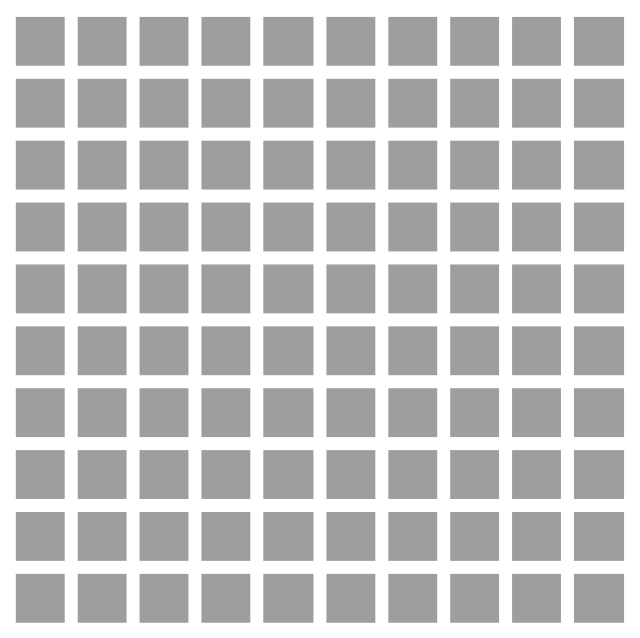
A WebGL 2 fragment shader for this pattern:

```glsl
#version 300 es
precision highp float;
// A ten by ten grid of flat grey squares on white.
// Each axis is folded into cells and box-filtered; columns come in two groups
// of five, the last column of each group being slightly wider.

#define COUNT 10.0
#define GROUP_COLUMNS 5.0
#define MARGIN vec2(0.0247, 0.0239)
#define PITCH vec2(0.09668, 0.0970)
#define SIDE vec2(0.0764, 0.0766)
#define EXTRA_WIDTH 0.00195
#define SQUARE_GREY vec3(0.62)
#define PAPER_WHITE vec3(1.0)

uniform vec2 u_resolution;
out vec4 fragColor;

// Index of the nearest cell, with cell borders in the middle of the gaps
float cellIndex(float x, float pitch, float side, float count) {
    return clamp(floor((x + 0.5 * (pitch - side)) / pitch), 0.0, count - 1.0);
}

// Share of a pixel at x covered by the span from 0 to size
float spanCoverage(float x, float size, float pixel) {
    float distanceOut = abs(x - 0.5 * size) - 0.5 * size;
    return clamp(0.5 - distanceOut / pixel, 0.0, 1.0);
}

void main() {
    vec2 pixel = 1.0 / u_resolution;
    vec2 p = gl_FragCoord.xy * pixel - MARGIN;

    // Columns: fold into groups, then into cells
    float groupPitch = GROUP_COLUMNS * PITCH.x + EXTRA_WIDTH;
    float halfGap = 0.5 * (PITCH.x - SIDE.x);
    float group = clamp(floor((p.x + halfGap) / groupPitch), 0.0, COUNT / GROUP_COLUMNS - 1.0);
    p.x -= group * groupPitch;
    float column = cellIndex(p.x, PITCH.x, SIDE.x, GROUP_COLUMNS);
    p.x -= column * PITCH.x;
    float width = SIDE.x + EXTRA_WIDTH * step(GROUP_COLUMNS - 1.5, column);

    // Rows: evenly spaced
    p.y -= PITCH.y * cellIndex(p.y, PITCH.y, SIDE.y, COUNT);

    float square = spanCoverage(p.x, width, pixel.x) * spanCoverage(p.y, SIDE.y, pixel.y);
    fragColor = vec4(mix(PAPER_WHITE, SQUARE_GREY, square), 1.0);
}
```
